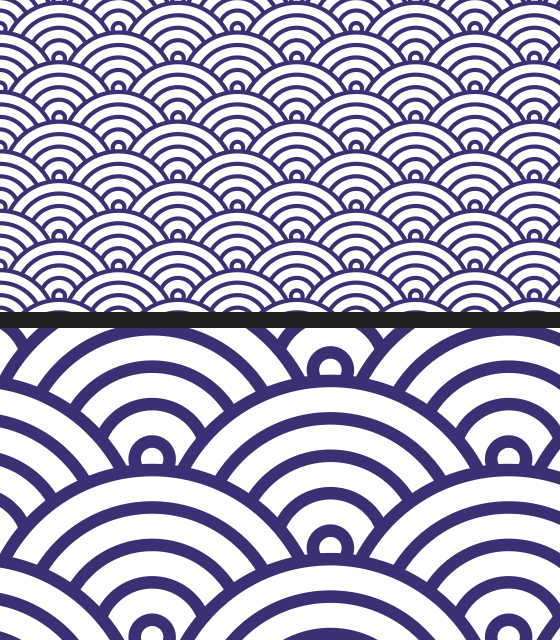
Top: the whole. Bottom: its middle third, enlarged.
A WebGL 2 fragment shader for this pattern:

```glsl
#version 300 es
precision highp float;

uniform vec2 u_resolution;
out vec4 fragColor;

// Lengths below are in fan periods, except PERIOD and ANCHOR (canvas widths)
const float PERIOD = 0.2122;
const vec2 ANCHOR = vec2(0.530, 0.2404);
const float ROW_STEP = 0.25;
const float OUTER_RING = 0.469;
const float RING_GAP = 0.105;
const float STROKE = 0.0352;
const int ROWS = 5;
const vec3 INDIGO = vec3(0.23, 0.19, 0.45);
const vec3 WHITE = vec3(1.0);

// Antialiased fill of a signed distance, one pixel wide
float fill(float dist, float pixel) {
    return clamp(0.5 - dist / pixel, 0.0, 1.0);
}

// Distance to the nearest of the evenly spaced concentric strokes
float ringDistance(float radius) {
    float offset = mod(OUTER_RING - radius + 0.5 * RING_GAP, RING_GAP);
    return abs(offset - 0.5 * RING_GAP) - 0.5 * STROKE;
}

void main() {
    vec2 p = (gl_FragCoord.xy / u_resolution.x - ANCHOR) / PERIOD;
    float pixel = 1.0 / (u_resolution.x * PERIOD);
    float rim = OUTER_RING + 0.5 * STROKE;
    float topRow = floor((p.y + rim + pixel) / ROW_STEP);
    vec3 color = WHITE;

    // Overlap the discs from the upper rows down, lower rows in front
    for (int i = 0; i < ROWS; i++) {
        float row = topRow - float(i);
        float shift = 0.5 * mod(row, 2.0);
        vec2 q = vec2(fract(p.x - shift + 0.5) - 0.5, p.y - row * ROW_STEP);
        float radius = length(q);
        vec3 disc = mix(WHITE, INDIGO, fill(ringDistance(min(radius, OUTER_RING + 0.4 * STROKE)), pixel));
        // The rim stays solid so that only the disc edge is blended
        disc = mix(disc, INDIGO, step(OUTER_RING, radius));
        color = mix(color, disc, fill(radius - rim, pixel));
    }

    fragColor = vec4(color, 1.0);
}
```
